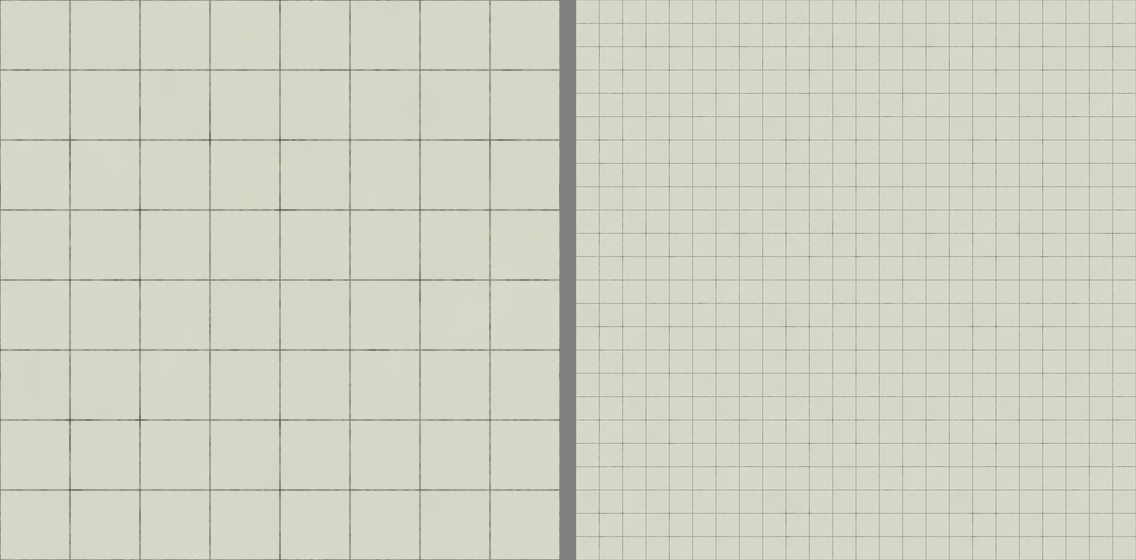
Left, the tile; right, the same tile 3 across and 3 down.
Reproduce this texture procedurally as a Shadertoy shader.

```glsl
// Pale square ceramic tiles in an 8 by 8 grid with thin, unevenly worn grout.

const float TILES = 8.0;
const float GROUT_HALF = 0.0088;   // in tile widths
const float CORNER = 0.012;        // in tile widths

const vec3 GLAZE = vec3(0.840, 0.843, 0.788);
const vec3 GROUT = vec3(0.505, 0.505, 0.440);
const vec3 GRIME = vec3(0.330, 0.340, 0.290);

float hash(vec2 p, float seed) {
    vec3 q = fract(vec3(p.xyx + seed) * 0.1031);
    q += dot(q, q.yzx + 33.33);
    return fract((q.x + q.y) * q.z);
}

// Value noise that wraps after "period" cells.
float noise(vec2 uv, vec2 period, float seed) {
    vec2 p = uv * period;
    vec2 cell = floor(p);
    vec2 f = fract(p);
    f = f * f * (3.0 - 2.0 * f);
    vec2 a = mod(cell, period);
    vec2 b = mod(cell + 1.0, period);
    return mix(mix(hash(a, seed), hash(vec2(b.x, a.y), seed), f.x),
               mix(hash(vec2(a.x, b.y), seed), hash(b, seed), f.x), f.y);
}

float roundedBox(vec2 p, float halfSize, float radius) {
    vec2 q = abs(p) - halfSize + radius;
    return length(max(q, 0.0)) + min(max(q.x, q.y), 0.0) - radius;
}

// Slight tone shift per tile, with soft clouding and faint vertical brushing.
vec3 glazeColor(vec2 uv, vec2 tile) {
    float tone = (hash(tile, 3.0) - 0.5) * 0.006;
    tone += (noise(uv, vec2(20.0), 11.0) - 0.5) * 0.008;
    tone += (noise(uv, vec2(48.0, 12.0), 17.0) - 0.5) * 0.005;
    float warmth = (noise(uv, vec2(14.0), 23.0) - 0.5) * 0.006;
    return GLAZE + tone + warmth * vec3(1.0, 0.0, -1.0);
}

// Fine grain with a few darker, dirty stretches.
vec3 groutColor(vec2 uv) {
    float grain = (noise(uv, vec2(128.0), 31.0) - 0.5) * 0.10;
    float grime = smoothstep(0.72, 0.95, noise(uv, vec2(24.0), 37.0));
    grime *= 0.4 + 0.6 * noise(uv, vec2(96.0), 41.0);
    return mix(GROUT + grain, GRIME, grime);
}

void mainImage(out vec4 fragColor, in vec2 fragCoord) {
    vec2 uv = fragCoord / iResolution.xy;
    vec2 grid = uv * TILES;
    float pixel = TILES / min(iResolution.x, iResolution.y);

    // Tile outline with a slightly irregular edge
    float wobble = (noise(uv, vec2(160.0), 43.0) - 0.5) * 0.004;
    float edge = roundedBox(fract(grid) - 0.5, 0.5 - GROUT_HALF - wobble, CORNER);
    float grout = clamp(edge / pixel + 0.5, 0.0, 1.0);

    // Glaze and grout
    vec3 color = mix(glazeColor(uv, floor(grid)), groutColor(uv), grout);
    fragColor = vec4(color, 1.0);
}
```
